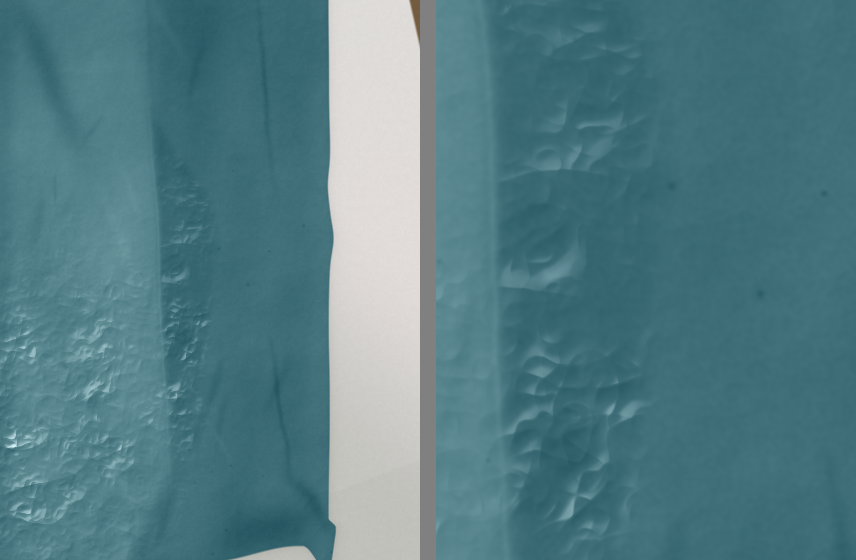
Left: the whole. Right: its middle third, enlarged.
This texture is drawn by a WebGL 2 fragment shader. Its source:

```glsl
#version 300 es
precision highp float;
// Crumpled translucent blue-green plastic sheet lying on pale paper.
uniform vec2 u_resolution;
out vec4 fragColor;

vec2 hash2(vec2 p) {
    vec3 q = fract(p.xyx * vec3(0.1031, 0.1030, 0.0973));
    q += dot(q, q.yzx + 33.33);
    return fract((q.xx + q.yz) * q.zy);
}

float gradientNoise(vec2 p) {
    vec2 i = floor(p), f = fract(p);
    vec2 u = f * f * f * (f * (f * 6.0 - 15.0) + 10.0);
    vec2 e = vec2(0.0, 1.0);
    float a = dot(hash2(i) * 2.0 - 1.0, f);
    float b = dot(hash2(i + e.yx) * 2.0 - 1.0, f - e.yx);
    float c = dot(hash2(i + e.xy) * 2.0 - 1.0, f - e.xy);
    float d = dot(hash2(i + e.yy) * 2.0 - 1.0, f - e.yy);
    return mix(mix(a, b, u.x), mix(c, d, u.x), u.y);
}

float fbm(vec2 p) {
    float sum = 0.0, amp = 1.0;
    for (int i = 0; i < 4; i++) {
        sum += amp * gradientNoise(p);
        p = mat2(1.6, 1.2, -1.2, 1.6) * p + 7.3;
        amp *= 0.5;
    }
    return sum;
}

// Soft stroke between two points, fading towards its ends
float crease(vec2 p, vec2 a, vec2 b, float width) {
    vec2 d = b - a;
    float h = clamp(dot(p - a, d) / dot(d, d), 0.0, 1.0);
    float r = length(p - a - d * h) / width;
    return exp(-r * r) * (0.2 + 0.8 * sin(3.1416 * h));
}

float blob(vec2 p, vec2 centre, vec2 radius) {
    vec2 d = (p - centre) / radius;
    return exp(-dot(d, d));
}

// Height of a crumpled film: folded noise with sharp valleys
float relief(vec2 p) {
    float sum = 0.0, freq = 11.0;
    for (int i = 0; i < 4; i++) {
        p = mat2(0.8, 0.6, -0.6, 0.8) * p + 3.1;
        sum += abs(gradientNoise(p * freq)) / freq;
        freq *= 1.8;
    }
    return sum;
}

vec3 paper(vec2 uv) {
    vec3 col = mix(vec3(0.77, 0.77, 0.75), vec3(0.87, 0.86, 0.85), smoothstep(0.1, 0.6, uv.y + 0.6 * (uv.x - 0.9)));
    col.r += 0.015 * blob(uv, vec2(0.95, 0.55), vec2(0.15, 0.2));
    col -= 0.015 * smoothstep(0.003, -0.003, uv.y - 0.12 - 0.28 * (uv.x - 0.79));
    float corner = smoothstep(-0.004, 0.004, uv.x - 0.975 - 0.3 * (1.0 - uv.y));
    return mix(col, vec3(0.45, 0.36, 0.25), corner);
}

vec3 plastic(vec2 uv, vec2 p) {
    float soft = fbm(p * 5.0);
    vec2 w = uv + 0.014 * vec2(fbm(p * 8.0), fbm(p * 8.0 + 20.0));
    float seam = 0.36 + 0.075 * (0.8 - uv.y) + 0.008 * fbm(vec2(uv.y * 9.0, 4.5));
    float pocketWidth = 0.13 * smoothstep(0.82, 0.6, uv.y) * smoothstep(-0.05, 0.6, uv.y);
    float facet = (relief(p + vec2(-0.0012, 0.0018)) - relief(p)) / 0.0022;

    // Broad panels of light and shade
    float blur = mix(0.022, 0.07, smoothstep(0.75, 0.95, uv.y));
    float shadeX = seam - 0.1 * smoothstep(0.2, 0.0, uv.y);
    float tone = mix(0.54, 0.2, smoothstep(-blur, blur, w.x - shadeX));
    float inPocket = smoothstep(-0.004, 0.006, uv.x - seam) * smoothstep(0.02, -0.012, w.x - seam - pocketWidth);
    tone -= 0.13 * inPocket * smoothstep(0.15, 0.5, uv.y);
    tone += 0.12 * smoothstep(0.68, 0.79, uv.x) * smoothstep(0.05, 0.4, uv.y);
    tone -= 0.15 * smoothstep(0.7, 1.0, uv.y) + 0.2 * smoothstep(0.05, 0.0, w.x);
    tone += 0.16 * soft + 0.1 * fbm(w * vec2(9.0, 3.0) + 3.0);
    tone += 0.1 * blob(uv, vec2(0.28, 0.55), vec2(0.12, 0.2));

    // Long folds
    tone -= 0.32 * crease(w, vec2(0.02, 1.04), vec2(0.2, 0.71), 0.03);
    tone -= 0.18 * crease(w, vec2(0.61, 1.02), vec2(0.65, 0.66), 0.007);
    tone -= 0.2 * crease(w, vec2(0.645, 0.4), vec2(0.69, 0.14), 0.006);
    tone -= 0.25 * crease(w, vec2(0.68, 0.16), vec2(0.79, 0.05), 0.014);
    tone -= 0.3 * crease(w, vec2(0.5, 0.02), vec2(0.78, 0.085), 0.04);
    tone += 0.13 * crease(uv, vec2(seam - 0.004, 0.82), vec2(seam - 0.004, 0.1), 0.003);

    // Scattered faint creases and dark specks
    for (int i = 0; i < 26; i++) {
        vec2 a = hash2(vec2(float(i), 3.7)), r = hash2(vec2(float(i), 9.1));
        vec2 span = vec2(0.16 * (r.x - 0.4), -0.05 - 0.12 * r.y);
        tone += (r.x > 0.6 ? 0.1 : -0.13) * crease(w, a, a + span, 0.004 + 0.012 * r.y);
        tone -= 0.4 * r.y * blob(p, r.yx * 0.75, vec2(0.0014 + 0.0014 * a.x));
    }

    // Glossy crumples in clumps, catching the light on tilted facets
    float gloss = crease(w, vec2(0.15, 0.52), vec2(0.42, 0.28), 0.07) + blob(w, vec2(0.24, 0.22), vec2(0.11, 0.09));
    gloss += blob(w, vec2(0.02, 0.38), vec2(0.07, 0.06)) + blob(w, vec2(0.03, 0.2), vec2(0.06, 0.07));
    gloss += blob(w, vec2(0.13, 0.09), vec2(0.09, 0.06)) + 0.7 * inPocket * blob(uv, vec2(0.42, 0.42), vec2(0.1, 0.24));
    gloss *= smoothstep(-0.35, 0.4, fbm(p * 10.0 + 11.0));
    float glint = max(facet - 0.25, 0.0);
    float rough = 0.012 + 0.05 * smoothstep(0.45, 0.3, uv.x) * smoothstep(0.75, 0.3, uv.y);
    tone += rough * facet + gloss * (0.06 + 0.14 * facet + 0.22 * glint);
    vec3 col = vec3(0.19, 0.38, 0.42) + max(tone, -0.2) * vec3(0.26, 0.24, 0.23);
    return col + vec3(0.1, 0.08, 0.08) * gloss * min(glint * glint, 2.0);
}

void main() {
    vec2 uv = gl_FragCoord.xy / u_resolution;
    vec2 p = uv * vec2(0.75, 1.0);

    // Outline of the sheet: wavy side, curved hem and a corner tab
    float side = 0.784 + 0.006 * gradientNoise(vec2(uv.y * 7.0, 2.5));
    side += 0.009 * blob(uv.yy, vec2(0.575), vec2(0.05)) - 0.006 * blob(uv.yy, vec2(0.67), vec2(0.05));
    side += 0.017 * smoothstep(0.075, 0.058, uv.y) - 0.2 * max(0.05 - uv.y, 0.0);
    float hem = 0.028 * smoothstep(0.5, 0.71, uv.x) - 0.055 * smoothstep(0.72, 0.79, uv.x) - 0.003;
    float inside = min(side - uv.x, uv.y - hem);
    float cover = smoothstep(-0.0025, 0.0025, inside);

    vec3 sheet = plastic(uv, p) - 0.03 * exp(-abs(inside) * 260.0);
    vec3 ground = paper(uv) - 0.05 * exp(min(inside, 0.0) * 90.0);
    vec3 col = mix(ground, sheet, cover);
    col += 0.016 * gradientNoise(p * 230.0) + 0.01 * gradientNoise(p * 90.0);
    fragColor = vec4(clamp(col, 0.0, 1.0), 1.0);
}
```
